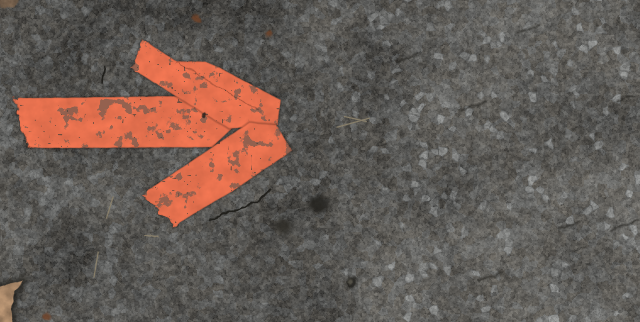
Give the GLSL for this texture, as a Shadertoy shader.

```glsl
float hash(vec2 p) {
  vec3 q = fract(p.xyx * 0.1031);
  q += dot(q, q.yzx + 33.33);
  return fract((q.x + q.y) * q.z);
}

float noise(vec2 p) {
  vec2 i = floor(p), f = fract(p);
  f = f * f * (3.0 - 2.0 * f);
  return mix(mix(hash(i), hash(i + vec2(1, 0)), f.x),
             mix(hash(i + vec2(0, 1)), hash(i + 1.0), f.x), f.y);
}

float fbm(vec2 p) {
  float sum = 0.0, amp = 0.5;
  for (int i = 0; i < 4; i++) {
    sum += amp * noise(p);
    p = mat2(1.6, 1.2, -1.2, 1.6) * p + 7.3;
    amp *= 0.5;
  }
  return sum;
}

// x: shade of the nearest stone, y: distance to its border
vec2 stones(vec2 p) {
  float near = 9.0, second = 9.0, shade = 0.0;
  for (int k = 0; k < 9; k++) {
    vec2 c = floor(p) + vec2(k % 3 - 1, k / 3 - 1);
    float d = length(c + vec2(hash(c), hash(c + 41.7)) - p);
    if (d < near) { second = near; near = d; shade = hash(c + 83.1); }
    else second = min(second, d);
  }
  return vec2(shade, second - near);
}

float segment(vec2 p, vec2 a, vec2 b) {
  vec2 e = b - a;
  return length(p - a - e * clamp(dot(p - a, e) / dot(e, e), 0.0, 1.0));
}

float polygon(vec2 p, vec2 v[8]) {
  float d = 9.0, side = 1.0;
  for (int i = 0; i < 8; i++) {
    vec2 a = v[i], b = v[(i + 7) % 8], e = b - a, w = p - a;
    d = min(d, segment(p, a, b));
    bvec3 c = bvec3(p.y >= a.y, p.y < b.y, e.x * w.y > e.y * w.x);
    if (all(c) || !any(c)) side = -side;
  }
  return side * d;
}

float fill(float d, float soft) { return 1.0 - smoothstep(-soft, soft, d); }

float spot(vec2 p, vec2 center, float radius) {
  vec2 q = (p - center) / radius;
  return exp(-dot(q, q));
}

vec3 pavement(vec2 p) {
  vec2 q = p + 0.006 * vec2(noise(p * 70.0), noise(p * 70.0 + 19.0));
  float right = smoothstep(0.6, 1.5, p.x);
  vec2 big = stones(q * 42.0), small = stones(q * 95.0);
  float tone = mix(0.33, 0.38, right) + 0.2 * (fbm(p * 5.0) - 0.47);
  tone += 0.16 * (fbm(p * 60.0) - 0.47) + 0.09 * (noise(p * 190.0) - 0.5);
  tone += (small.x - 0.5) * 0.09 + (big.x - 0.5) * 0.06;
  tone += smoothstep(0.84, 1.0, big.x) * smoothstep(0.05, 0.3, big.y) * mix(0.05, 0.13, right);
  tone -= smoothstep(0.85, 1.0, small.x) * 0.1 + 0.03 * fill(small.y - 0.08, 0.08);
  tone -= 0.05 * (spot(p, vec2(0.97, 0.72), 0.2) + spot(p, vec2(0.88, 0.34), 0.13));
  return clamp(tone, 0.1, 0.68) * mix(vec3(1.03, 1, 0.94), vec3(0.99, 1, 0.99), big.x);
}

// Tape strip with a thin contact shadow
vec3 layTape(vec3 below, vec3 tape, float d, float px) {
  below *= 1.0 - 0.28 * fill(d - 0.003, 0.005);
  return mix(below, tape * (1.0 - 0.12 * smoothstep(-0.005, 0.0, d)), fill(d, px));
}

vec3 blot(vec3 base, vec3 ink, vec2 p, vec2 center, float radius, float soft) {
  return mix(base, ink, 0.85 * fill(length(p - center) - radius, soft));
}

void mainImage(out vec4 fragColor, in vec2 fragCoord) {
  vec2 p = fragCoord / iResolution.y;
  float px = 0.8 / iResolution.y;
  vec2 wobble = vec2(fbm(p * 45.0), fbm(p * 45.0 + 31.0)) - 0.47;
  vec2 rough = p + 0.018 * wobble;
  vec3 col = pavement(p), dark = vec3(0.13, 0.125, 0.11), rust = vec3(0.43, 0.26, 0.16);

  // Short dark cracks
  vec2 cracks[7] = vec2[7](vec2(1.266, 0.82), vec2(1.465, 0.67), vec2(1.64, 0.91),
    vec2(1.94, 0.695), vec2(1.77, 0.3), vec2(1.525, 0.14), vec2(1.94, 0.3));
  for (int i = 0; i < 7; i++) {
    vec2 reach = vec2(0.035, 0.012) * (0.6 + 0.6 * hash(cracks[i] * 91.0));
    float d = segment(rough, cracks[i] - reach, cracks[i] + reach);
    col = mix(col, dark, 0.65 * fill(d - 0.003, 0.006));
  }

  // Pits, pebble and rust crumbs
  col = blot(col, dark, rough, vec2(0.992, 0.367), 0.029, 0.014);
  col = blot(col, dark * 1.4, rough, vec2(0.881, 0.297), 0.025, 0.018);
  col = blot(col, dark, rough, vec2(1.09, 0.124), 0.017, 0.005);
  col = blot(col, dark * 2.7, rough, vec2(1.087, 0.127), 0.009, 0.005);
  col = blot(col, rust, rough, vec2(0.61, 0.943), 0.011, 0.006);
  col = blot(col, rust, rough, vec2(0.835, 0.897), 0.01, 0.006);
  col = blot(col, rust, rough, vec2(0.147, 0.018), 0.011, 0.006);

  // Twigs and straws
  float twig = min(segment(rough, vec2(0.651, 0.318), vec2(0.8, 0.375)),
                   segment(rough, vec2(0.8, 0.375), vec2(0.84, 0.41)));
  twig = min(twig, segment(rough, vec2(0.323, 0.79), vec2(0.318, 0.745)));
  col = mix(col, dark, fill(twig - 0.003, px));
  float straw = min(segment(p, vec2(1.047, 0.605), vec2(1.147, 0.633)),
                    segment(p, vec2(1.07, 0.638), vec2(1.137, 0.623)));
  straw = min(straw, segment(p, vec2(0.305, 0.217), vec2(0.292, 0.14)));
  straw = min(straw, segment(p, vec2(0.351, 0.388), vec2(0.331, 0.323)));
  straw = min(straw, segment(rough, vec2(0.452, 0.269), vec2(0.494, 0.264)));
  col = mix(col, vec3(0.55, 0.51, 0.42), fill(straw - 0.0018, px));

  // Dry leaves in the corners
  vec3 leaf = vec3(0.66, 0.53, 0.41) * (0.75 + 0.5 * fbm(p * 35.0));
  float edge = polygon(p + 0.008 * wobble, vec2[8](vec2(-0.1), vec2(-0.1, 0.1), vec2(0, 0.109),
    vec2(0.035, 0.122), vec2(0.072, 0.129), vec2(0.045, 0.096), vec2(0.036, 0.04), vec2(0.05, -0.1)));
  col = mix(col, dark, 0.7 * fill(edge - 0.012, 0.012));
  col = mix(col, leaf, fill(edge, px));
  col = blot(col, leaf * 0.75, rough, vec2(0.025, 1.005), 0.032, 0.004);

  // Tape strips with torn ends
  float torn = min(segment(p, vec2(0.039, 0.695), vec2(0.083, 0.54)),
    min(segment(p, vec2(0.444, 0.876), vec2(0.406, 0.788)),
        segment(p, vec2(0.543, 0.295), vec2(0.442, 0.398))));
  vec2 q = p + wobble * mix(0.003, 0.028, fill(torn - 0.02, 0.02));
  float bar = polygon(q, vec2[8](vec2(0.039, 0.695), vec2(0.3, 0.698), vec2(0.607, 0.703), vec2(0.73, 0.61),
    vec2(0.66, 0.543), vec2(0.083, 0.54), vec2(0.07, 0.573), vec2(0.062, 0.635)));
  float upper = polygon(q, vec2[8](vec2(0.444, 0.876), vec2(0.55, 0.809), vec2(0.638, 0.809),
    vec2(0.685, 0.788), vec2(0.871, 0.69), vec2(0.863, 0.612), vec2(0.711, 0.6), vec2(0.406, 0.788)));
  float lower = polygon(q, vec2[8](vec2(0.775, 0.62), vec2(0.858, 0.612), vec2(0.907, 0.532),
    vec2(0.72, 0.405), vec2(0.568, 0.315), vec2(0.543, 0.295), vec2(0.515, 0.325), vec2(0.442, 0.398)));
  vec3 tape = vec3(0.91, 0.445, 0.31) * (0.9 + 0.2 * fbm(p * 28.0));
  float wear = fbm(p * 38.0) + 0.1 * (fbm(p * 9.0) - 0.47);
  wear += 0.06 * (spot(p, vec2(0.5, 0.6), 0.09) + spot(p, vec2(0.7, 0.73), 0.1));
  tape = mix(tape, vec3(0.47, 0.36, 0.31), 0.75 * smoothstep(0.6, 0.68, wear));
  tape = mix(tape, dark * 2.0, 0.7 * smoothstep(0.9, 0.98, noise(p * 110.0)));
  col = layTape(col, tape, bar, px);
  col = layTape(col, tape, upper, px);
  float fold = segment(rough, vec2(0.55, 0.805), vec2(0.8, 0.66));
  col *= 1.0 - 0.28 * fill(fold - 0.0015, 0.003);
  col = layTape(col, tape, lower, px);
  col = blot(col, dark, rough, vec2(0.635, 0.645), 0.008, 0.004);
  fragColor = vec4(col, 1);
}
```
